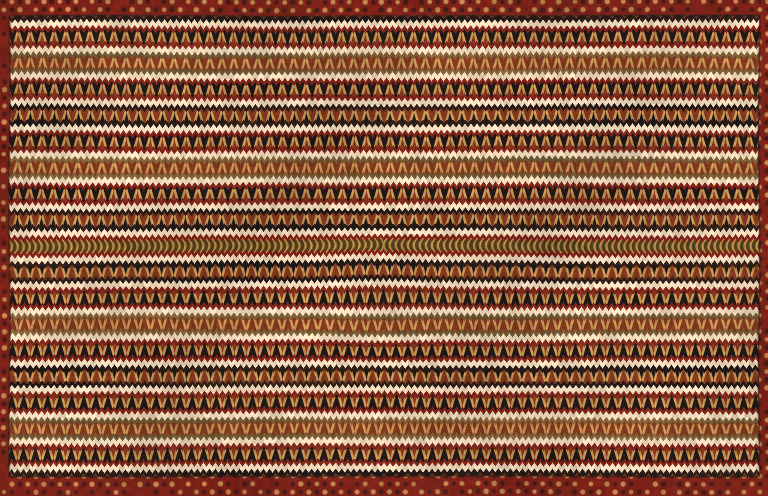
A Shadertoy shader for this pattern:

```glsl
// Flat-woven rug: mirrored zigzag bands with rows of gold arrowheads and a dotted red border.

const float PITCH = 0.0526;    // band height, canvas height = 1
const float MOTIFS = 64.0;     // arrowheads across the width
const float AXIS = 0.504;      // height of the mirror line

const vec3 CREAM = vec3(0.96, 0.88, 0.76);
const vec3 GOLD  = vec3(0.80, 0.60, 0.34);
const vec3 RED   = vec3(0.49, 0.12, 0.09);
const vec3 RUST  = vec3(0.50, 0.21, 0.11);
const vec3 NAVY  = vec3(0.10, 0.08, 0.08);
const vec3 OLIVE = vec3(0.42, 0.34, 0.20);

float hash(vec2 p) {
    return fract(sin(dot(p, vec2(127.1, 311.7))) * 43758.5);
}

// Coverage of the region where d < 0, softened over width w.
float fill(float d, float w) {
    return 1.0 - smoothstep(-w, w, d);
}

float triangle(float x) {
    return abs(fract(x) - 0.5) * 2.0;
}

// Layered sines, roughly -1 to 1.
float waves(vec2 p) {
    return 0.5 * sin(p.x * 5.0 + 1.7 * sin(p.y * 3.1))
         + 0.3 * sin(p.x * 11.0 - p.y * 7.0)
         + 0.2 * sin(p.x * 23.0 + p.y * 17.0);
}

// Slack cloth: gentle waviness and a puckered area below the middle.
vec2 slacken(vec2 p) {
    vec2 d = (p - vec2(0.77, 0.39)) / vec2(0.24, 0.09);
    p.y += 0.0014 * waves(p * vec2(1.0, 1.6));
    p.y -= 0.006 * d.y * exp(-dot(d, d)) * (1.0 + 0.4 * sin(p.x * 19.0));
    p.x += 0.0012 * sin(p.y * 13.0 + p.x * 3.0);
    return p;
}

// Guard stripe colour, cycling navy, red, olive, red outward from the axis.
vec3 guardColour(float band, float x) {
    float phase = mod(band, 4.0);
    float fade = 0.5 + 0.5 * sin(x * 4.0 + band * 2.3);
    if (phase == 1.0) return mix(NAVY, vec3(0.17, 0.11, 0.09), fade);
    if (phase == 3.0) return mix(OLIVE, vec3(0.51, 0.39, 0.23), fade);
    return mix(RED, RUST, 0.35 * fade);
}

// Arrowhead cell: q across (-0.5 to 0.5), h along its height (-1 to 1).
vec3 arrowRow(float q, float h, float band, float w) {
    bool redBand = mod(band, 2.0) == 0.0;
    vec3 ground = redBand ? NAVY : RUST;
    vec3 core = mod(band, 4.0) == 1.0 ? NAVY : RUST;
    float leg = 0.17 - 0.14 * h;
    vec3 col = mix(ground, core, fill(abs(q) - leg, w));
    float strand = max(abs(abs(q) - leg) - 0.105, abs(h) - 0.92);
    return mix(col, GOLD, fill(strand, w));
}

// Middle band: curved gold strokes turning over at the centre of the width.
vec3 middleRow(float x, float f, float aspect, float w) {
    float side = x < 0.5 * aspect ? 1.0 : -1.0;
    float s = x * MOTIFS * 2.0 / aspect + side * f * f * 7.0;
    float stroke = 0.30 - 0.5 * triangle(s);
    return mix(vec3(0.31, 0.23, 0.10), vec3(0.72, 0.56, 0.28), fill(stroke, w));
}

vec3 field(vec2 p, float aspect, float px) {
    float u = abs(p.y - AXIS) / PITCH;
    float s = p.x * MOTIFS / aspect;
    float zig = 0.15 * (triangle(s * 2.0) - 0.5);
    float band = floor(u + zig + 0.5);
    float fz = u + zig - band;
    float f = u - band;
    float w = 0.7 * px / PITCH;
    float wx = 0.7 * px * MOTIFS / aspect;

    vec3 row = band == 0.0 ? middleRow(p.x, u, aspect, wx * 2.0)
                           : arrowRow(fract(s) - 0.5, f / 0.22, band, wx);
    vec3 guard = band == 0.0 ? RED : guardColour(band, p.x);
    vec3 col = mix(guard, row, fill(abs(fz) - 0.22, w));
    return mix(col, CREAM, fill(0.385 - abs(fz), w));
}

// Red border with a checker of gold and dark knots.
vec3 border(vec2 p, float px) {
    vec2 g = p / 0.0162;
    vec2 id = floor(g);
    float r = length(fract(g) - 0.5) - 0.27 - 0.07 * hash(id);
    float odd = mod(id.x + id.y, 2.0);
    vec3 knot = odd < 0.5 ? GOLD : vec3(0.22, 0.09, 0.08);
    float shown = step(0.2, hash(id + 4.0));
    return mix(RED, knot, 0.85 * shown * fill(r, px / 0.0162));
}

void mainImage(out vec4 fragColor, in vec2 fragCoord) {
    float px = 1.0 / iResolution.y;
    vec2 p = fragCoord * px;
    float aspect = iResolution.x * px;
    vec2 cloth = slacken(p);

    // Field set inside the border, with a thin dark seam.
    float inset = min(min(cloth.x - 0.019, aspect - 0.018 - cloth.x),
                      min(cloth.y - 0.040, 0.968 - cloth.y));
    vec3 col = mix(border(cloth, px), field(cloth, aspect, px), fill(-inset, px));
    col = mix(col, NAVY, 0.7 * fill(abs(inset) - 0.0015, px));

    // Uneven dye, stitch tone and soft wear.
    vec2 stitch = floor(cloth * vec2(MOTIFS * 2.0 / aspect, 5.0 / PITCH));
    col *= 1.0 + 0.16 * (hash(stitch) - 0.5) + 0.06 * waves(cloth * 2.0);
    col = mix(col, vec3(0.45, 0.30, 0.20), 0.07 + 0.04 * waves(cloth.yx * 3.0));
    fragColor = vec4(clamp(col, 0.0, 1.0), 1.0);
}
```
